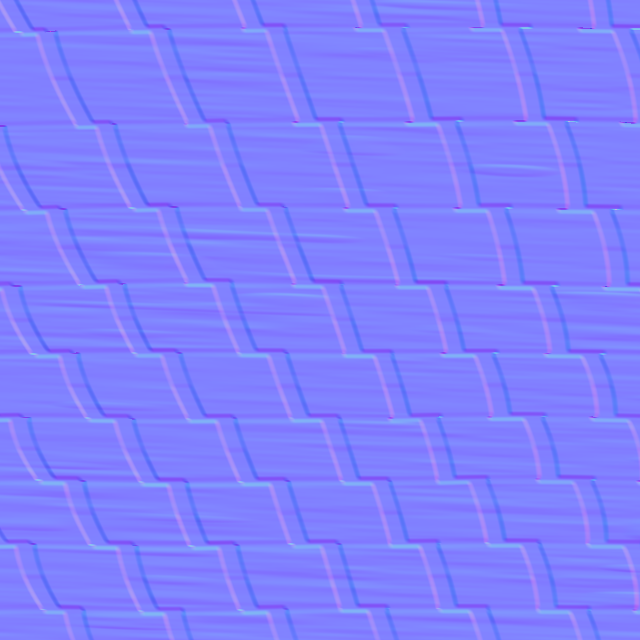
Give the GLSL for this texture map, as a WebGL 1 fragment shader.

```glsl
precision highp float;
// Tangent-space normal map of a flat woven mat: staggered pads split by slanted grooves.
// A height field of rows, stair-stepped grooves and stretched grain noise is
// differentiated numerically, and the normal is encoded as colour.

uniform vec2 u_resolution;

const float GROOVE_WIDTH = 0.029;
const float WALL_SOFTNESS = 0.0052;
const float SEAM_WIDTH = 0.0085;
const float PAD_HEIGHT = 0.0023;

float hash(vec2 p) {
  return fract(sin(dot(p, vec2(127.1, 311.7))) * 43758.5453);
}

float noise(vec2 p) {
  vec2 cell = floor(p);
  vec2 f = fract(p);
  f = f * f * (3.0 - 2.0 * f);
  float low = mix(hash(cell), hash(cell + vec2(1.0, 0.0)), f.x);
  float high = mix(hash(cell + vec2(0.0, 1.0)), hash(cell + vec2(1.0, 1.0)), f.x);
  return mix(low, high, f.y);
}

float band(float x, float a, float b, float soft) {
  return smoothstep(a - soft, a + soft, x) - smoothstep(b - soft, b + soft, x);
}

// Height on the canvas of the k-th row boundary; rows grow taller upward.
float rowEdge(float k) {
  return 0.05 + k * (0.1041 + k * (-0.00306 + k * 0.000525));
}

float rowAt(float y) {
  float row = -2.0;
  for (int k = -1; k <= 8; k++) row += step(rowEdge(float(k)), y);
  return row;
}

// Horizontal fibres, with uneven strength and a few bold streaks.
float grain(vec2 p, float seed) {
  vec2 q = vec2(p.x, p.y + 0.035 * p.x) + vec2(seed * 3.7, seed * 1.3);
  float strength = mix(0.45, 1.5, noise(q * vec2(4.0, 14.0)));
  float coarse = noise(q * vec2(4.5, 80.0)) - 0.5;
  float fine = noise(q * vec2(11.0, 170.0)) - 0.5;
  float streak = smoothstep(0.76, 0.98, noise(q * vec2(4.0, 48.0) + 31.0));
  return strength * (0.0011 * coarse + 0.00035 * fine) + 0.001 * streak;
}

float height(vec2 p) {
  // Slightly uneven weave
  vec2 w = p + 0.010 * (vec2(noise(p * 4.0 + 7.0), noise(p * 3.5 + 19.0)) - 0.5);
  w.y += 0.02 * (p.x - 0.5) * (p.x - 0.5);

  float row = rowAt(w.y);
  float bottom = rowEdge(row);
  float top = rowEdge(row + 1.0);
  float middle = 0.5 * (bottom + top);
  float down = (top - w.y) / (top - bottom);

  // Groove centreline: slant eases and its bend reverses from left to right
  float pitch = 0.1565 + middle * (0.010 + 0.0175 * middle);
  float start = 0.125 - 0.045 * middle - 0.5 * pitch * (1.0 - mod(row, 2.0));
  float slant = mix(0.45, 0.23, p.x) * (top - bottom);
  float t = 2.0 * down - 1.0;
  float bend = mix(0.008, -0.007, p.x) * (t * t - 0.5);
  float column = (w.x - start - slant * (down - 0.5) - bend) / pitch;
  float id = floor(column + 0.4);
  float d = (column - id) * pitch + 0.005 * (hash(vec2(id, row)) - 0.5);
  float groove = band(d, 0.0, GROOVE_WIDTH, WALL_SOFTNESS);

  // Seams are deep where a groove steps sideways into the next row
  float shift = max(0.5 * pitch - slant, 0.0);
  float deepBelow = band(d, 0.0, shift + GROOVE_WIDTH, WALL_SOFTNESS);
  float deepAbove = band(d, -shift, GROOVE_WIDTH, WALL_SOFTNESS);
  float riseBelow = smoothstep(0.0, SEAM_WIDTH, w.y - bottom);
  float riseAbove = smoothstep(0.0, SEAM_WIDTH, top - w.y);
  float pad = mix(mix(0.72, 0.0, deepBelow), 1.0, riseBelow);
  pad *= mix(mix(0.72, 0.0, deepAbove), 1.0, riseAbove);

  // A hidden strand edge crosses the groove floor
  float strand = smoothstep(-0.005, 0.005, w.y - middle) * min(2.0 * down, 1.0);
  float shape = mix(pad, 0.3 * strand, groove);

  float seamFade = smoothstep(0.0, 0.012, min(w.y - bottom, top - w.y));
  return PAD_HEIGHT * shape + grain(p, row) * seamFade * (1.0 - 0.5 * groove);
}

vec3 surfaceNormal(vec2 p) {
  vec2 e = vec2(0.0014, 0.0);
  float dx = height(p + e.xy) - height(p - e.xy);
  float dy = height(p + e.yx) - height(p - e.yx);
  return normalize(vec3(-dx, -dy, 2.0 * e.x));
}

void main() {
  vec2 p = gl_FragCoord.xy / u_resolution;
  vec3 normal = surfaceNormal(p);
  gl_FragColor = vec4(0.5 + 0.5 * normal + vec3(0.005, 0.005, 0.0), 1.0);
}
```
